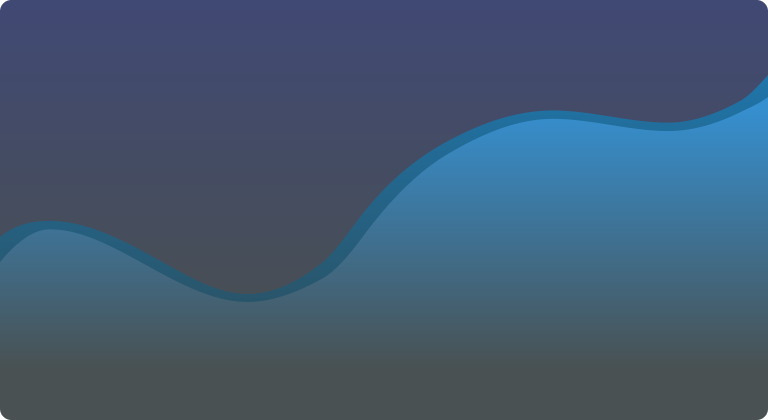
Write a WebGL 1 fragment shader that draws this background.

```glsl
precision highp float;

uniform vec2 u_resolution;

const vec3 SKY_TOP = vec3(0.252, 0.286, 0.455);
const vec3 SKY_LOW = vec3(0.285, 0.312, 0.315);
const vec3 BAND_HIGH = vec3(0.120, 0.460, 0.670);
const vec3 BAND_LOW = vec3(0.160, 0.335, 0.420);
const vec3 WATER_HIGH = vec3(0.210, 0.560, 0.810);
const vec3 WATER_LOW = vec3(0.285, 0.318, 0.322);
const vec3 PAGE = vec3(1.0);
const vec2 SKY_RANGE = vec2(0.18, 1.0);
const vec2 BAND_RANGE = vec2(0.29, 0.82);
const vec2 WATER_RANGE = vec2(0.12, 0.74);
const float CORNER_RADIUS = 0.027;

// Wave knots: band top height, band bottom height, then their slopes
const vec4 LEFT_END = vec4(0.436, 0.376, 1.46, 2.20);
const vec4 LEFT_CREST = vec4(0.474, 0.454, 0.0, 0.0);
const vec4 DESCENT = vec4(0.393, 0.364, -1.0, -1.0);
const vec4 TROUGH = vec4(0.300, 0.281, 0.0, 0.0);
const vec4 RISE_START = vec4(0.374, 0.336, 1.46, 1.0);
const vec4 RISE_STEEP = vec4(0.493, 0.438, 2.29, 2.47);
const vec4 RISE_END = vec4(0.662, 0.631, 1.0, 1.10);
const vec4 RIGHT_CREST = vec4(0.737, 0.717, 0.0, 0.0);
const vec4 RIGHT_DIP = vec4(0.708, 0.688, 0.0, 0.0);
const vec4 UPTURN = vec4(0.760, 0.733, 1.0, 0.90);
const vec4 RIGHT_END = vec4(0.821, 0.769, 1.92, 1.37);

// Cubic Hermite span of both band edges between two knots
vec2 span(float x, float x0, float x1, vec4 a, vec4 b) {
  float w = x1 - x0;
  float t = (x - x0) / w;
  float s = 1.0 - t;
  vec2 ends = mix(a.xy, b.xy, t * t * (3.0 - 2.0 * t));
  return ends + w * t * s * (s * a.zw - t * b.zw);
}

// Heights of the band's top and bottom edges
vec2 wave(float x) {
  if (x < 0.065) return span(x, 0.0, 0.065, LEFT_END, LEFT_CREST);
  if (x < 0.195) return span(x, 0.065, 0.195, LEFT_CREST, DESCENT);
  if (x < 0.322) return span(x, 0.195, 0.322, DESCENT, TROUGH);
  if (x < 0.419) return span(x, 0.322, 0.419, TROUGH, RISE_START);
  if (x < 0.473) return span(x, 0.419, 0.473, RISE_START, RISE_STEEP);
  if (x < 0.581) return span(x, 0.473, 0.581, RISE_STEEP, RISE_END);
  if (x < 0.720) return span(x, 0.581, 0.720, RISE_END, RIGHT_CREST);
  if (x < 0.870) return span(x, 0.720, 0.870, RIGHT_CREST, RIGHT_DIP);
  if (x < 0.964) return span(x, 0.870, 0.964, RIGHT_DIP, UPTURN);
  return span(x, 0.964, 1.0, UPTURN, RIGHT_END);
}

vec3 verticalGradient(vec3 low, vec3 high, vec2 range, float y) {
  return mix(low, high, clamp((y - range.x) / (range.y - range.x), 0.0, 1.0));
}

float roundedBox(vec2 p, vec2 halfSize, float radius) {
  vec2 q = abs(p) - halfSize + radius;
  return length(max(q, 0.0)) + min(max(q.x, q.y), 0.0) - radius;
}

void main() {
  vec2 uv = gl_FragCoord.xy / u_resolution;
  float pixel = 1.0 / u_resolution.y;

  // Edge coverage, with vertical distance corrected for slope
  vec2 edges = wave(uv.x);
  vec2 slope = (wave(uv.x + 1.0 / u_resolution.x) - edges) / pixel;
  vec2 edgeDistance = (edges - uv.y) / sqrt(1.0 + slope * slope);
  vec2 cover = clamp(edgeDistance / pixel + 0.5, 0.0, 1.0);

  // Sky, band and water layers
  vec3 color = verticalGradient(SKY_LOW, SKY_TOP, SKY_RANGE, uv.y);
  vec3 band = verticalGradient(BAND_LOW, BAND_HIGH, BAND_RANGE, uv.y);
  vec3 water = verticalGradient(WATER_LOW, WATER_HIGH, WATER_RANGE, uv.y);
  color = mix(color, band, cover.x);
  color = mix(color, water, cover.y);

  // Rounded card corners
  vec2 halfSize = 0.5 * vec2(u_resolution.x / u_resolution.y, 1.0);
  vec2 p = gl_FragCoord.xy * pixel - halfSize;
  float outside = roundedBox(p, halfSize, CORNER_RADIUS);
  color = mix(color, PAGE, clamp(outside / pixel + 0.5, 0.0, 1.0));

  gl_FragColor = vec4(color, 1.0);
}
```
